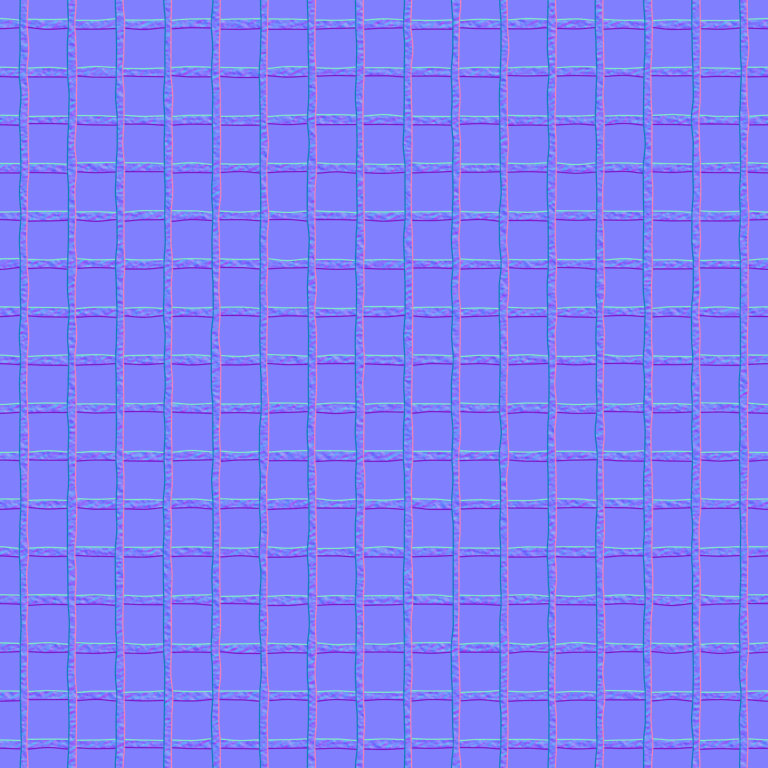
This texture map is drawn by a Shadertoy shader. Its source:

```glsl
// Tangent-space normal map of a square lattice: raised, slightly wavy bars on a flat ground.
// Each bar has two beveled edges and a grainy top; the upright bars lie over the level ones.
// All noise wraps on whole cell counts, so the tile repeats without a seam.

const float CELLS = 16.0;          // repeats across and down
const float UPRIGHT_HALF = 0.078;  // half widths, in cells
const float LEVEL_HALF = 0.092;
const float BEVEL_HALF = 0.013;
const float WOBBLE = 0.045;
const float UPRIGHT_SLOPE = 2.1;
const float LEVEL_SLOPE = 1.5;
const float GRAIN_PERIOD = 128.0;
const float GRAIN_SLOPE = 0.55;

float hash(vec2 p) {
    uvec2 q = uvec2(ivec2(p)) * uvec2(1597334673u, 3812015801u);
    uint h = (q.x ^ q.y) * 1597334673u;
    h = (h ^ (h >> 15)) * 2246822519u;
    return float((h ^ (h >> 13)) >> 8) / 16777216.0;
}

// Value noise along a line, wrapping after period steps.
float wrapNoise(float x, float period, float seed) {
    float i = floor(x), f = fract(x);
    f = f * f * (3.0 - 2.0 * f);
    return mix(hash(vec2(mod(i, period), seed)),
               hash(vec2(mod(i + 1.0, period), seed)), f);
}

// Value noise on a plane, wrapping after period steps both ways.
float wrapNoise(vec2 p, float period) {
    vec2 i = floor(p), f = fract(p);
    f = f * f * (3.0 - 2.0 * f);
    vec2 a = mod(i, period), b = mod(i + 1.0, period);
    return mix(mix(hash(a), hash(vec2(b.x, a.y)), f.x),
               mix(hash(vec2(a.x, b.y)), hash(b), f.x), f.y);
}

// Fine height field, sheared by whole numbers for slanted streaks.
float grainHeight(vec2 uv) {
    vec2 q = GRAIN_PERIOD * vec2(uv.x + uv.y, 2.0 * uv.y - uv.x);
    return wrapNoise(q, GRAIN_PERIOD) + 0.5 * wrapNoise(2.0 * q + 17.0, GRAIN_PERIOD);
}

vec2 grainTilt(vec2 uv) {
    vec2 e = vec2(0.0014, 0.0);
    return vec2(grainHeight(uv - e.xy) - grainHeight(uv + e.xy),
                grainHeight(uv - e.yx) - grainHeight(uv + e.yx));
}

// Signed distances past the lower and the upper edge of a wavy bar.
vec2 edgeDistances(float offset, float along, float halfWidth, float seed) {
    float period = 2.0 * CELLS;
    float low = wrapNoise(2.0 * along, period, seed) - 0.5;
    float high = wrapNoise(2.0 * along, period, seed + 1.0) - 0.5;
    return offset + vec2(halfWidth, -halfWidth) + WOBBLE * vec2(low, high);
}

float insideBar(vec2 edges, float blur) {
    return smoothstep(-blur, blur, edges.x) * smoothstep(-blur, blur, -edges.y);
}

vec2 bevelMask(vec2 edges, float blur) {
    return 1.0 - smoothstep(BEVEL_HALF - blur, BEVEL_HALF + blur, abs(edges));
}

// Blends in the two outward-facing bevels of a bar.
vec3 addBevels(vec3 normal, vec2 mask, vec2 axis, float slope) {
    normal = mix(normal, normalize(vec3(-axis * slope, 1.0)), mask.x);
    return mix(normal, normalize(vec3(axis * slope, 1.0)), mask.y);
}

void mainImage(out vec4 fragColor, in vec2 fragCoord) {
    vec2 uv = fragCoord / iResolution.xy;
    float blur = max(0.75 * CELLS / min(iResolution.x, iResolution.y), 0.008);

    // Bars run along whole numbers of p.
    vec2 p = uv * CELLS - 0.5;
    vec2 line = floor(p + 0.5);
    vec2 offset = p - line;
    line = mod(line, CELLS);

    // Level bars change their waver at each crossing, under the upright bar.
    float span = mod(floor(p.x), CELLS);
    float levelSeed = 100.0 + 2.0 * (line.y * CELLS + span);
    vec2 upright = edgeDistances(offset.x, p.y, UPRIGHT_HALF, 2.0 * line.x);
    vec2 level = edgeDistances(offset.y, p.x, LEVEL_HALF, levelSeed);
    float onUpright = insideBar(upright, blur);
    float onLevel = insideBar(level, blur);

    // Grainy bar tops on a flat ground.
    float onBar = max(onUpright, onLevel);
    vec3 normal = normalize(vec3(grainTilt(uv) * GRAIN_SLOPE * onBar, 1.0));

    // Level bevels stop at the upright bars; upright ones soften at crossings.
    vec2 levelMask = bevelMask(level, blur) * (1.0 - onUpright);
    vec2 uprightMask = bevelMask(upright, blur) * (1.0 - 0.2 * onLevel);
    normal = addBevels(normal, levelMask, vec2(0.0, 1.0), LEVEL_SLOPE);
    normal = addBevels(normal, uprightMask, vec2(1.0, 0.0), UPRIGHT_SLOPE);

    fragColor = vec4(0.5 + 0.5 * normal, 1.0);
}
```
